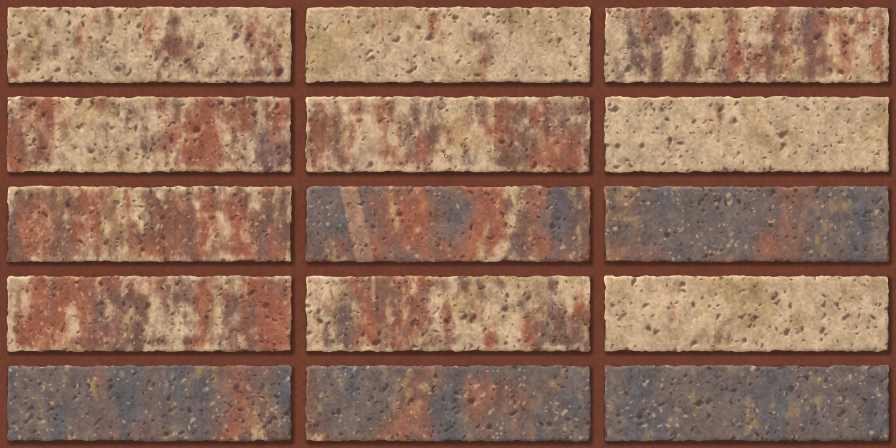
Give the GLSL for this texture, as a Shadertoy shader.

```glsl
const vec2 CANVAS = vec2(2.0, 1.0);
const vec2 GRID = vec2(3.0, 5.0);             // bricks across and down
const vec2 BRICK_HALF = vec2(0.3165, 0.0835);
const float CORNER = 0.005;
const float EDGE_ROUGHNESS = 0.007;
const vec2 SHADOW_SHIFT = vec2(0.004, -0.006);
const vec3 MORTAR = vec3(0.455, 0.255, 0.192);
const vec3 GREY = vec3(0.465, 0.405, 0.380);
const vec3 BROWN = vec3(0.515, 0.375, 0.315);
const vec3 RUST = vec3(0.640, 0.395, 0.305);
const vec3 CREAM = vec3(0.800, 0.690, 0.550);
const vec3 OCHRE = vec3(0.640, 0.510, 0.320);
const vec3 SLATE = vec3(0.385, 0.375, 0.385);
const vec3 PIT = vec3(0.240, 0.165, 0.145);
const vec2 SCAR_BRICK = vec2(1.0, 2.0);

// Firing tone per brick, bottom row first: 0 grey, 0.5 red, 1 cream
const float TONE[15] = float[15](
    0.12, 0.16, 0.02,
    0.50, 0.54, 0.86,
    0.46, 0.25, 0.06,
    0.54, 0.60, 0.90,
    0.74, 0.86, 0.68);

float hash(vec2 p) {
    vec3 q = fract(p.xyx * 0.1031);
    q += dot(q, q.yzx + 33.33);
    return fract((q.x + q.y) * q.z);
}

float noise(vec2 p) {
    vec2 i = floor(p), f = fract(p);
    f = f * f * (3.0 - 2.0 * f);
    return mix(mix(hash(i), hash(i + vec2(1, 0)), f.x),
               mix(hash(i + vec2(0, 1)), hash(i + vec2(1, 1)), f.x), f.y);
}

float fbm(vec2 p) {
    float sum = 0.0, amp = 0.5;
    for (int i = 0; i < 5; i++) {
        sum += amp * noise(p);
        p = mat2(1.6, 1.2, -1.2, 1.6) * p + 17.3;
        amp *= 0.55;
    }
    return sum / 1.055;
}

// Scattered round spots, at most one per cell
float spots(vec2 p, float freq, float density) {
    p = p * freq + 0.6 * noise(p * freq * 1.7);
    vec2 id = floor(p);
    vec2 center = 0.3 + 0.4 * vec2(hash(id + 3.1), hash(id + 8.7));
    float radius = mix(0.10, 0.27, hash(id + 5.3));
    float soft = 0.08 + freq / iResolution.y;
    float spot = 1.0 - smoothstep(radius - soft, radius + soft, length(fract(p) - center));
    return spot * step(hash(id + 1.9), density);
}

float boxDistance(vec2 p) {
    vec2 q = abs(p) - BRICK_HALF + CORNER;
    return length(max(q, 0.0)) + min(max(q.x, q.y), 0.0) - CORNER;
}

vec3 mortarColor(vec2 p, vec2 local) {
    float shade = 0.92 + 0.10 * fbm(p * 25.0) + 0.10 * (noise(p * 170.0) - 0.5);
    float shadow = 1.0 - smoothstep(-0.002, 0.010, boxDistance(local - SHADOW_SHIFT));
    return MORTAR * shade * (1.0 - 0.38 * shadow);
}

vec3 brickColor(vec2 local, vec2 id, float d) {
    float tone = TONE[int(id.y * GRID.x + id.x)];
    vec2 p = local + 3.0 + 7.0 * vec2(hash(id + 21.0), hash(id + 47.0));
    float blotch = fbm(p * vec2(9.0, 6.0));
    float streak = fbm(p * vec2(34.0, 8.0) + 40.0);
    float flake = fbm(p * vec2(55.0, 42.0) + 90.0);

    // Fired clay body
    float warmth = smoothstep(0.05, 0.36, tone + 0.7 * (blotch - 0.5));
    vec3 red = mix(BROWN, RUST, smoothstep(0.35, 0.65, fbm(p * vec2(16.0, 7.0) + 60.0)));
    vec3 col = mix(GREY, red, warmth);
    float soot = smoothstep(0.48, 0.70, fbm(p * vec2(14.0, 5.0) + 120.0));
    col = mix(col, SLATE, soot * mix(0.75, 0.35, warmth));
    col = mix(col, OCHRE, 0.5 * smoothstep(0.57, 0.72, 0.5 * (streak + flake)));

    // Pale slip, worn away in streaks and flakes
    float rim = smoothstep(-0.020, 0.0, d) * warmth;
    float slip = 0.40 * blotch + 0.35 * streak + 0.25 * flake - 0.5
               + 0.55 * (tone - 0.56) + 0.08 * rim;
    vec3 slipColor = mix(CREAM, OCHRE, 0.45 * smoothstep(0.52, 0.72, fbm(p * 12.0 + 70.0)));
    col = mix(col, slipColor, 0.9 * smoothstep(-0.09, 0.11, slip));

    // Slanted pale scar
    if (id == SCAR_BRICK) {
        float across = abs(local.x + 0.205 + 0.25 * local.y + 0.02 * (blotch - 0.5));
        float scar = 1.0 - smoothstep(0.016, 0.024, across);
        col = mix(col, mix(RUST, CREAM, 0.5), 0.75 * scar);
    }

    // Grain, pits with a lit lower lip, pale chips
    col *= 0.98 + 0.34 * (flake - 0.5) + 0.16 * (noise(p * 190.0) - 0.5);
    float pit = max(spots(p, 38.0, 0.22), spots(p + 5.0, 75.0, 0.20));
    float lip = max(spots(p + vec2(-0.002, 0.004), 38.0, 0.22),
                    spots(p + vec2(4.999, 5.002), 75.0, 0.20));
    col *= 1.0 + 0.18 * lip * (1.0 - pit);
    col = mix(col, PIT, 0.60 * pit);
    float chip = max(spots(p + 11.0, 55.0, 0.10), spots(p + 15.0, 100.0, 0.08));
    col = mix(col, CREAM * 1.05, 0.65 * chip);

    // Bevel lit from the upper left
    float bevel = smoothstep(-0.009, 0.0, d);
    float facing = clamp(dot(local / BRICK_HALF, vec2(-0.35, 0.75)), -1.0, 1.0);
    return col * (1.0 + 0.24 * bevel * facing);
}

void mainImage(out vec4 fragColor, in vec2 fragCoord) {
    vec2 p = fragCoord / iResolution.xy * CANVAS;
    vec2 cell = p / CANVAS * GRID;
    vec2 id = min(floor(cell), GRID - 1.0);
    vec2 local = (cell - id - 0.5) * CANVAS / GRID;

    float ragged = 0.6 * noise(p * 45.0) + 0.4 * noise(p * 120.0) - 0.5;
    float d = boxDistance(local) + EDGE_ROUGHNESS * ragged;
    float pixel = 1.0 / iResolution.y;
    float inside = 1.0 - smoothstep(-0.7 * pixel, 0.7 * pixel, d);
    vec3 col = mix(mortarColor(p, local), brickColor(local, id, d), inside);
    fragColor = vec4(clamp(col, 0.0, 1.0), 1.0);
}
```
